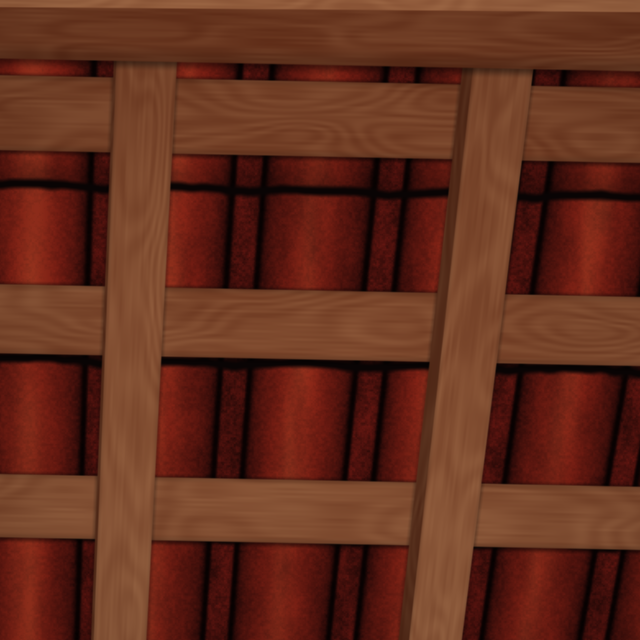
This pattern is drawn by a WebGL 2 fragment shader. Its source:

```glsl
#version 300 es
precision highp float;
// Timber roof lattice of battens and rafters over rows of dark red clay tiles.
uniform vec2 u_resolution;
out vec4 fragColor;

float hash(vec2 p) {
  vec3 q = fract(p.xyx * 0.1031);
  q += dot(q, q.yzx + 33.33);
  return fract((q.x + q.y) * q.z);
}

float noise(vec2 p) {
  vec2 i = floor(p), f = fract(p);
  f = f * f * (3.0 - 2.0 * f);
  return mix(mix(hash(i), hash(i + vec2(1, 0)), f.x),
             mix(hash(i + vec2(0, 1)), hash(i + vec2(1, 1)), f.x), f.y);
}

// Smooth coverage of the band lo..hi
float band(float x, float lo, float hi, float soft) {
  return smoothstep(lo - soft, lo + soft, x) * (1.0 - smoothstep(hi - soft, hi + soft, x));
}

// Grain runs along g.x; tone goes from dark to light timber
vec3 wood(vec2 g, float seed, float tone) {
  vec2 w = g + seed * vec2(7.3, 3.1);
  float figure = noise(w * vec2(4.0, 15.0)) + 0.3 * noise(w * vec2(9.0, 34.0));
  float rings = sin(38.0 * figure + 90.0 * g.y);
  float fibre = noise(w * vec2(14.0, 260.0)) - 0.5;
  float patches = noise(w * vec2(7.0, 22.0)) - 0.5;
  tone += 0.12 * rings + 0.28 * fibre + 0.3 * patches;
  return mix(vec3(0.41, 0.21, 0.12), vec3(0.545, 0.345, 0.225), tone);
}

// Barrel tiles with narrow ribs between them and dark overlaps between courses
vec3 tiles(vec2 p, float level) {
  float column = (p.x - 0.408 + 0.07 * p.y) / (0.2324 - 0.036 * p.y);
  float across = (fract(column) - 0.5) / 0.4;
  float ribDist = abs(fract(column + 0.5) - 0.5);
  float course = (level - 0.287 - 0.004 * across * across) / 0.271;
  float id = hash(vec2(floor(column) + 5.0, floor(course) + 9.0));

  float grit = 0.6 * noise(p * 210.0) + 0.4 * noise(p * 390.0) - 0.5;
  float blotch = noise(p * vec2(45.0, 18.0)) - 0.5;
  float barrel = pow(max(1.0 - across * across, 0.0), 0.75);
  float light = barrel * (0.92 + 0.2 * id) + 0.3 * blotch * barrel + 0.32 * grit;
  vec3 col = mix(vec3(0.10, 0.02, 0.02), vec3(0.42, 0.10, 0.065), clamp(light, 0.0, 1.2));
  float streak = exp(-pow((across + 0.05) / 0.3, 2.0)) * (0.5 + noise(p * vec2(60.0, 9.0)));
  col += vec3(0.08, 0.06, 0.03) * streak * (0.5 + 0.5 * id);

  vec3 rib = vec3(0.27, 0.06, 0.045) * (1.0 + 0.6 * grit + 0.4 * blotch);
  col = mix(col, rib, 1.0 - smoothstep(0.075, 0.105, ribDist));
  col *= 1.0 - 0.75 * exp(-pow((ribDist - 0.112) / 0.026, 2.0));

  float overlap = (fract(course + 0.5) - 0.5) * 0.271 + 0.004 * (noise(p * 50.0) - 0.5);
  col *= 1.0 - 0.25 * smoothstep(-0.06, 0.0, overlap) * step(overlap, 0.0);
  return mix(col, vec3(0.035, 0.015, 0.015), band(overlap, -0.007, 0.007, 0.005));
}

void main() {
  vec2 p = gl_FragCoord.xy / u_resolution;
  p.y = 1.0 - p.y;                      // measured downwards from the top
  float aa = 1.2 / min(u_resolution.x, u_resolution.y);
  float level = p.y - 0.02 * p.x;       // horizontals sink to the right
  vec3 col = tiles(p, level);

  // Battens
  for (int i = 0; i < 3; i++) {
    float n = float(i);
    float d = level - (0.176 + 0.337 * n - 0.015 * n * n);
    float halfWidth = 0.0586 - 0.0046 * n;
    col *= 1.0 - 0.5 * band(d, -halfWidth - 0.002, halfWidth + 0.005, 0.005);
    vec3 timber = wood(vec2(p.x, d), n + 1.0, 0.3 + 0.17 * n);
    timber *= 1.0 - 0.12 * smoothstep(0.8, 1.0, abs(d) / halfWidth);
    col = mix(col, timber, band(d, -halfWidth, halfWidth, aa));
  }

  // Rafters converge downwards and show a shaded left side
  for (int i = 0; i < 2; i++) {
    float n = float(i);
    float d = p.x - (0.2337 + 0.5653 * n) + (0.0462 + 0.0724 * n) * p.y;
    float halfWidth = 0.048 - 0.0068 * p.y;
    float side = 0.004 + 0.0125 * n;
    col *= 1.0 - 0.25 * band(d, -halfWidth - side - 0.003, halfWidth + 0.003, 0.004);
    vec3 timber = wood(vec2(p.y, d), n + 6.0, 0.35 + 0.6 * p.y);
    timber *= 1.0 - 0.08 * smoothstep(0.85, 1.0, abs(d) / halfWidth);
    float face = smoothstep(-aa, aa, d + halfWidth);
    timber = mix(wood(vec2(p.y, d), n + 8.0, 0.1) * 0.76, timber, face);
    col = mix(col, timber, band(d, -halfWidth - side, halfWidth, aa));
  }

  // Top beam with its paler upper face
  col *= 1.0 - 0.45 * (1.0 - smoothstep(0.09, 0.108, level));
  vec3 beam = wood(vec2(p.x, level), 11.0, 0.08);
  beam *= 1.0 - 0.15 * smoothstep(0.06, 0.092, level);
  vec3 ledge = wood(vec2(p.x, level), 13.0, 1.0) * 1.08;
  beam = mix(ledge, beam, smoothstep(-aa, aa, p.y - 0.011 - 0.008 * p.x));
  col = mix(col, beam, 1.0 - smoothstep(-aa, aa, level - 0.0915));

  // Gentle darkening towards the corners
  vec2 c = p - 0.5;
  fragColor = vec4(col * (1.03 - 0.22 * dot(c, c)), 1.0);
}
```
